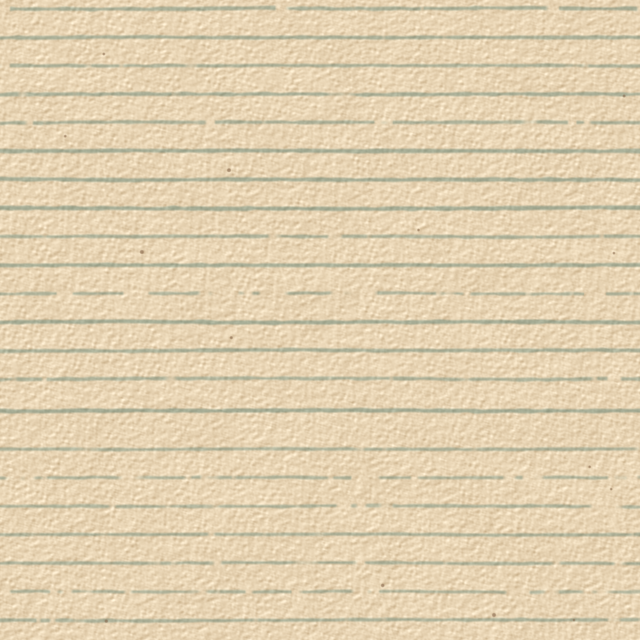
A Shadertoy shader for this texture:

```glsl
// Ruled paper: 22 hand-printed sage lines on warm, grainy cream stock.
// The lines come in two blocks with a wider space between them; each wavers
// and breaks up by its own wear, over paper shaded as embossed noise.

const int   LINE_COUNT  = 22;
const float FIRST_LINE  = 0.0137;   // distance of the first line from the top
const float PITCH       = 0.0445;   // spacing between lines
const float BLOCK_GAP   = 0.0208;   // extra space before the lower block
const float LOWER_BLOCK = 15.0;     // index of the first line in the lower block
const float HALF_WIDTH  = 0.0031;
const float EDGE_SOFT   = 0.0015;
const float WAVER       = 0.0022;
const float GRAIN_CELLS = 185.0;
const float GRAIN_DEPTH = 0.17;
const float SPECK_CELLS = 16.0;
const float SPECK_SHARE = 0.06;

const vec3 PAPER = vec3(0.910, 0.832, 0.705);
const vec3 INK   = vec3(0.635, 0.665, 0.575);
const vec3 SPECK = vec3(0.500, 0.370, 0.260);

// Wear of each line from the top: 0 is unbroken, 0.4 is badly broken
const float WEAR[LINE_COUNT] = float[LINE_COUNT](
    0.20, 0.18, 0.32, 0.18, 0.30, 0.00, 0.04, 0.00, 0.30, 0.10, 0.40,
    0.00, 0.16, 0.30, 0.00, 0.33, 0.39, 0.35, 0.35, 0.33, 0.40, 0.25);

float hash(vec2 p) {
    return fract(sin(dot(p, vec2(127.1, 311.7))) * 43758.55);
}

float noise(vec2 p) {
    vec2 cell = floor(p), f = fract(p);
    f = f * f * (3.0 - 2.0 * f);
    return mix(mix(hash(cell), hash(cell + vec2(1, 0)), f.x),
               mix(hash(cell + vec2(0, 1)), hash(cell + vec2(1, 1)), f.x), f.y);
}

// Fibre height: fine pulp with a finer layer on top
float pulp(vec2 uv) {
    vec2 p = uv * GRAIN_CELLS;
    p = vec2(p.x * 0.8 + p.y * 0.5, p.y * 0.9 - p.x * 0.4);
    return 0.7 * noise(p) + 0.3 * noise(p * 1.9 + 17.0);
}

// Ink coverage of one line; its centre lies at height lineY
float ruledLine(vec2 uv, float lineY, float index, float wear, float pixel) {
    float seed = index * 7.3 + 2.0;
    float drift = noise(vec2(uv.x * 5.0, seed)) - 0.5
                + 0.6 * (noise(vec2(uv.x * 48.0, seed + 40.0)) - 0.5);
    float swell = 0.75 + 0.5 * noise(vec2(uv.x * 70.0, seed + 80.0));
    float halfWidth = HALF_WIDTH * swell * (1.0 - 0.6 * wear);
    float soft = EDGE_SOFT + 0.5 * pixel;
    float dist = abs(uv.y - lineY - drift * WAVER);
    float body = 1.0 - smoothstep(halfWidth - soft, halfWidth + soft, dist);

    // Missing stretches: long breaks mixed with short nicks
    float hold = 0.6 * noise(vec2(uv.x * 30.0, seed + 120.0))
               + 0.4 * noise(vec2(uv.x * 85.0, seed + 160.0));
    float printed = smoothstep(wear - 0.10, wear + 0.08, hold);
    return body * printed * (1.0 - 0.35 * wear);
}

// Sparse dark flecks, at most one per cell
float flecks(vec2 uv, float pixel) {
    vec2 p = uv * SPECK_CELLS, cell = floor(p);
    vec2 centre = 0.2 + 0.6 * vec2(hash(cell + 31.0), hash(cell + 57.0));
    float dist = length(fract(p) - centre) / SPECK_CELLS;
    float radius = mix(0.0014, 0.0030, hash(cell + 83.0));
    float present = step(1.0 - SPECK_SHARE, hash(cell + 11.0));
    return present * (1.0 - smoothstep(radius - pixel, radius + pixel, dist));
}

void mainImage(out vec4 fragColor, in vec2 fragCoord) {
    vec2 uv = fragCoord / iResolution.xy;
    float pixel = 1.0 / iResolution.y;

    // Paper: relief lit from the upper left, with broad faint mottling
    float relief = pulp(uv) - pulp(uv + vec2(-0.0028, 0.0032));
    float mottle = noise(uv * 26.0) + noise(uv * 60.0 + 9.0) - 1.0;
    float shade = GRAIN_DEPTH * relief + 0.018 * mottle;
    vec3 color = PAPER + shade * vec3(0.85, 1.0, 1.15);

    // Ruled lines, counted from the top
    float ink = 0.0;
    for (int i = 0; i < LINE_COUNT; i++) {
        float index = float(i);
        float gap = BLOCK_GAP * smoothstep(LOWER_BLOCK - 1.5, LOWER_BLOCK, index);
        float lineY = 1.0 - FIRST_LINE - PITCH * index - gap;
        if (abs(uv.y - lineY) < 0.5 * PITCH)
            ink = max(ink, ruledLine(uv, lineY, index, WEAR[i], pixel));
    }
    color = mix(color, INK + 0.6 * shade, ink * 0.95);

    color = mix(color, SPECK, 0.6 * flecks(uv, pixel));
    fragColor = vec4(clamp(color, 0.0, 1.0), 1.0);
}
```
